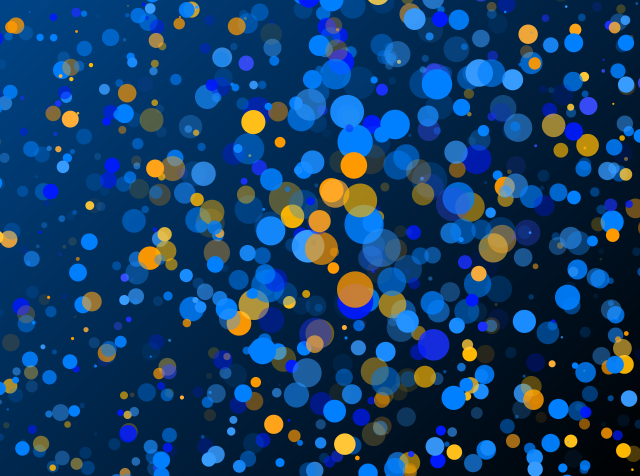
Reproduce this background procedurally as a Shadertoy shader.

```glsl
const vec3 GRADIENT_START = vec3(0.0, 0.27, 0.535);
const vec3 GRADIENT_END = vec3(0.0, 0.0, 0.0);

const vec3 AZURE = vec3(0.0, 0.5, 1.0);
const vec3 INDIGO = vec3(0.0, 0.1, 1.0);
const vec3 GOLD = vec3(1.0, 0.72, 0.0);
const vec3 ORANGE = vec3(1.0, 0.6, 0.0);
const float AZURE_SHARE = 0.59;
const float INDIGO_SHARE = 0.16;
const float GOLD_SHARE = 0.14;

const int LAYERS = 6;
const float CELL = 0.1;               // cell width, in canvas heights
const vec2 CLUSTER = vec2(0.575, 0.55); // where the discs are largest
const float CLUSTER_REACH = 0.65;
const float RADIUS_INNER = 0.046;
const float RADIUS_OUTER = 0.019;
const float RADIUS_MIN = 0.08;        // smallest disc, relative to the largest
const float ALPHA_MIN = 0.06;
const float ALPHA_GAIN = 1.15;        // above one: some discs are fully opaque

// Four random values in 0..1 from integer coordinates
vec4 hash4(ivec4 seed) {
    uvec4 v = uvec4(seed) * 1664525u + 1013904223u;
    for (int i = 0; i < 2; i++) {
        v.x += v.y * v.w;
        v.y += v.z * v.x;
        v.z += v.x * v.y;
        v.w += v.y * v.z;
        v ^= v >> 16u;
    }
    return vec4(v >> 8u) * exp2(-24.0);
}

// Hue family by share, then one of three tints
vec3 discColor(float pick, float tint) {
    vec3 color = ORANGE;
    if (pick < AZURE_SHARE) color = AZURE;
    else if (pick < AZURE_SHARE + INDIGO_SHARE) color = INDIGO;
    else if (pick < AZURE_SHARE + INDIGO_SHARE + GOLD_SHARE) color = GOLD;
    float whiten = 0.1 * step(0.62, tint) + 0.12 * step(0.8, tint);
    return mix(color, vec3(1.0), whiten);
}

// Largest allowed radius, shrinking away from the cluster
float radiusLimit(vec2 center, float aspect) {
    float away = distance(center, CLUSTER * vec2(aspect, 1.0));
    return mix(RADIUS_INNER, RADIUS_OUTER, clamp(away / CLUSTER_REACH, 0.0, 1.0));
}

// Blends one jittered grid of discs over the color
vec3 drawLayer(vec3 color, vec2 p, int layer, float aspect, float pixel) {
    vec2 shift = hash4(ivec4(layer, 7, 3, 1)).xy;
    ivec2 home = ivec2(floor(p / CELL + shift));
    for (int y = -1; y <= 1; y++) {
        for (int x = -1; x <= 1; x++) {
            ivec2 cell = home + ivec2(x, y);
            vec4 place = hash4(ivec4(cell, layer, 11));
            vec4 look = hash4(ivec4(cell, layer, 29));
            vec2 center = (vec2(cell) + place.xy - shift) * CELL;
            float radius = radiusLimit(center, aspect) * mix(RADIUS_MIN, 1.0, place.z);
            float cover = clamp(0.5 + (radius - distance(p, center)) / pixel, 0.0, 1.0);
            float alpha = min(1.0, mix(ALPHA_MIN, ALPHA_GAIN, look.x));
            color = mix(color, discColor(look.y, look.z), cover * alpha);
        }
    }
    return color;
}

void mainImage(out vec4 fragColor, in vec2 fragCoord) {
    float pixel = 1.0 / iResolution.y;
    float aspect = iResolution.x * pixel;
    vec2 p = fragCoord * pixel;

    // Diagonal backdrop, upper left to lower right
    float slope = (p.x + 1.0 - p.y) / (aspect + 1.0);
    vec3 color = mix(GRADIENT_START, GRADIENT_END, slope);

    for (int layer = 0; layer < LAYERS; layer++) {
        color = drawLayer(color, p, layer, aspect, pixel);
    }
    fragColor = vec4(color, 1.0);
}
```
